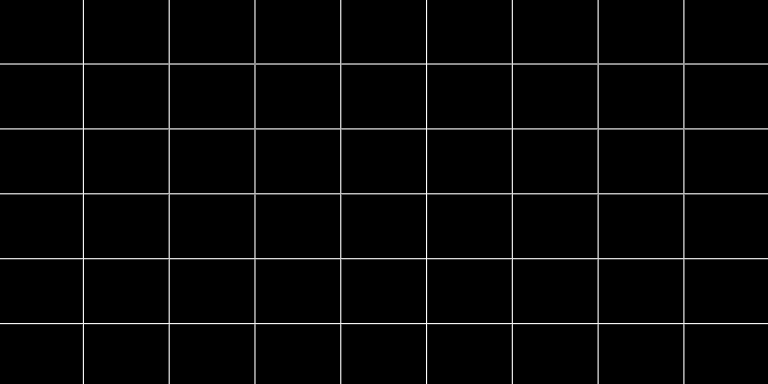
Write a WebGL 2 fragment shader that draws this pattern.

```glsl
#version 300 es
precision highp float;

uniform vec2 u_resolution;
out vec4 fragColor;

// All lengths are fractions of the canvas height
const vec2 CELL_SIZE = vec2(0.2234, 0.1690);
const vec2 FIRST_LINE = vec2(0.2172, 0.1573);
const float LINE_WIDTH = 0.0029;
const vec3 BACKGROUND = vec3(0.0);
const vec3 LINE_COLOR = vec3(1.0);

// Distance on each axis to the nearest grid line
vec2 gridDistance(vec2 p) {
    vec2 cell = fract((p - FIRST_LINE) / CELL_SIZE + 0.5) - 0.5;
    return abs(cell) * CELL_SIZE;
}

// Share of a pixel-wide box covered by a line at the given distance
vec2 lineCoverage(vec2 dist, float pixel) {
    vec2 overlap = 0.5 * (LINE_WIDTH + pixel) - dist;
    return clamp(overlap, 0.0, min(LINE_WIDTH, pixel)) / pixel;
}

void main() {
    float pixel = 1.0 / u_resolution.y;
    vec2 p = gl_FragCoord.xy * pixel;

    // Join vertical and horizontal lines without brighter crossings
    vec2 coverage = lineCoverage(gridDistance(p), pixel);
    float line = max(coverage.x, coverage.y);

    fragColor = vec4(mix(BACKGROUND, LINE_COLOR, line), 1.0);
}
```
